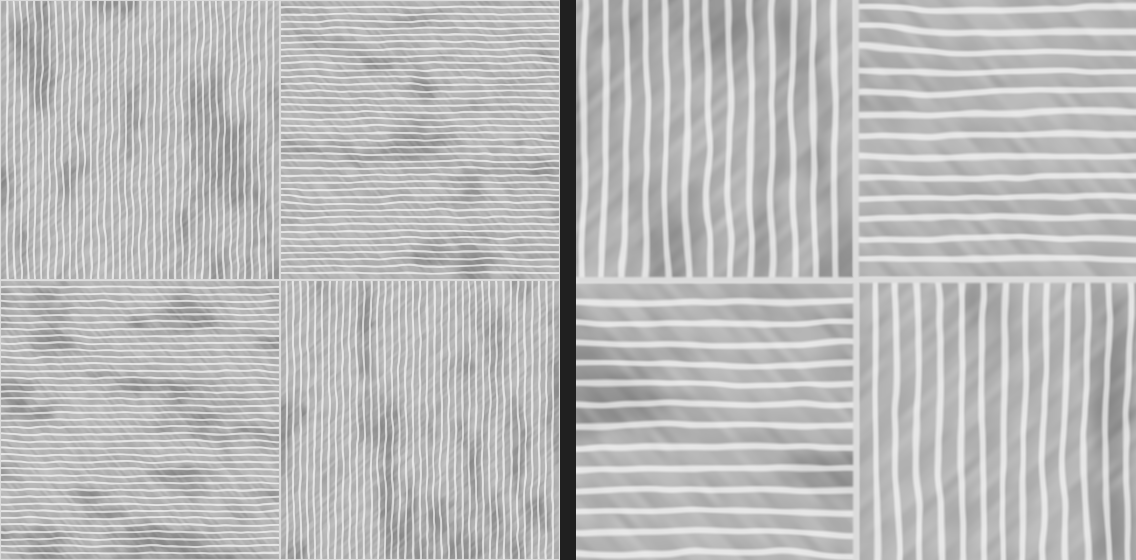
Left, the full canvas; right, a detail of the centre.
A Shadertoy shader for this pattern:

```glsl
const float TILES = 2.0;            // tiles across and down
const float LINES = 40.0;           // line spacings per tile
const float LINE_CORE = 0.05;       // half widths, in line spacings
const float LINE_FADE = 0.24;
const float SEAM_CORE = 0.001;      // half widths, in tiles
const float SEAM_FADE = 0.006;
const float WOBBLE = 0.55;          // sideways drift, in line spacings
const float HATCH_ANGLE = 0.75;     // radians from the across axis
const vec2 HATCH_SCALE = vec2(24.0, 105.0);
const float HATCH_DEPTH = 0.085;
const float SMUDGE_DEPTH = 0.11;
const float SHADE_DEPTH = 0.035;
const float GROUND_TONE = 0.695;
const float LINE_TONE = 0.90;
const float SEAM_TONE = 0.86;

float hash(vec2 p) {
    vec3 h = fract(p.xyx * vec3(0.1031, 0.1030, 0.0973));
    h += dot(h, h.yzx + 33.33);
    return fract((h.x + h.y) * h.z);
}

float noise(vec2 p) {
    vec2 cell = floor(p);
    vec2 f = fract(p);
    f = f * f * (3.0 - 2.0 * f);
    float low = mix(hash(cell), hash(cell + vec2(1.0, 0.0)), f.x);
    float high = mix(hash(cell + vec2(0.0, 1.0)), hash(cell + vec2(1.0)), f.x);
    return mix(low, high, f.y);
}

float fbm(vec2 p) {
    float sum = 0.0;
    float weight = 0.5;
    for (int i = 0; i < 3; i++) {
        sum += weight * noise(p);
        p = p * 2.03 + 17.3;
        weight *= 0.5;
    }
    return sum / 0.875;
}

float band(float dist, float core, float fade, float pixel) {
    return 1.0 - smoothstep(core, max(fade, core + pixel), dist);
}

void mainImage(out vec4 fragColor, in vec2 fragCoord) {
    vec2 grid = fragCoord / iResolution.xy * TILES;
    float pixel = TILES / min(iResolution.x, iResolution.y);
    vec2 tile = floor(grid);
    vec2 local = fract(grid);

    // Quarter turn on alternate tiles: x runs across the lines, y along them
    bool upright = mod(tile.x + tile.y, 2.0) > 0.5;
    vec2 p = upright ? local : vec2(local.y, 1.0 - local.x);
    vec2 seed = tile * vec2(37.0, 53.0) + 11.0;

    // Hand-drawn lines, pinned at the tile sides
    float pinned = smoothstep(0.0, 0.04, min(p.x, 1.0 - p.x));
    float drift = fbm(p * vec2(14.0, 9.0) + seed) - 0.5;
    float across = p.x * LINES + WOBBLE * pinned * drift;
    float lineDist = abs(fract(across + 0.5) - 0.5);
    float line = band(lineDist, LINE_CORE, LINE_FADE, pixel * LINES);

    // Slanted fine hatching
    float c = cos(HATCH_ANGLE);
    float s = sin(HATCH_ANGLE);
    vec2 slanted = vec2(c * p.x + s * p.y, c * p.y - s * p.x);
    float hatch = noise(slanted * HATCH_SCALE + seed + 150.0) - 0.5;

    // Soft smudges stretched along the lines
    float cloud = fbm(p * vec2(13.0, 6.0) + seed + 300.0);
    float smudge = smoothstep(0.48, 0.82, cloud);
    float bloom = (0.5 - cloud) * 0.06;

    // Ground between lines
    float shade = (fract(across) - 0.5) * SHADE_DEPTH;
    float tone = GROUND_TONE + shade + bloom;
    tone += hatch * HATCH_DEPTH - smudge * SMUDGE_DEPTH;

    // Lines and tile seams
    float lineTone = LINE_TONE - 0.05 * smudge + 0.3 * hatch * HATCH_DEPTH;
    tone = mix(tone, lineTone, line);
    vec2 edge = min(local, 1.0 - local);
    float seam = band(min(edge.x, edge.y), SEAM_CORE, SEAM_FADE, pixel);
    tone = mix(tone, SEAM_TONE, seam);

    fragColor = vec4(vec3(tone), 1.0);
}
```
